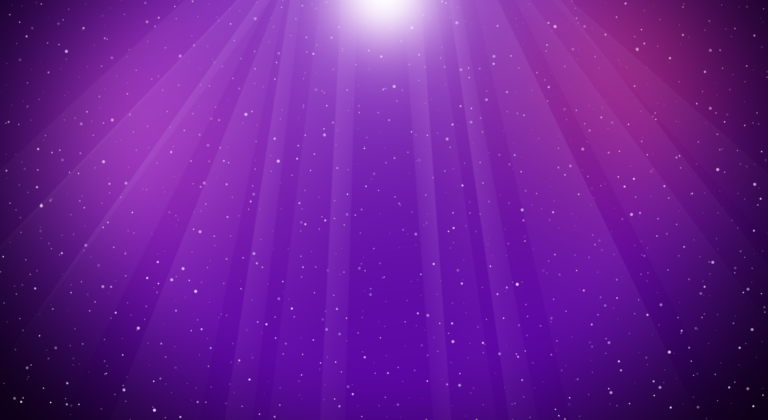
Write a WebGL 1 fragment shader that draws this background.

```glsl
precision highp float;

uniform vec2 u_resolution;

const vec3 VIOLET = vec3(0.35, 0.01, 0.64);
const vec3 ORCHID = vec3(0.60, 0.17, 0.71);
const vec3 MAGENTA = vec3(0.59, 0.11, 0.49);
const vec3 LILAC = vec3(0.77, 0.53, 0.90);
const vec3 NIGHT = vec3(0.05, 0.00, 0.09);
const vec3 STAR = vec3(0.97, 0.88, 1.00);

const vec2 LAMP = vec2(0.0, 1.02);
const vec2 ORCHID_POS = vec2(-0.58, 0.70);
const vec2 MAGENTA_POS = vec2(0.60, 0.85);
const vec2 VIGNETTE_POS = vec2(0.0, 0.62);
const vec2 VIGNETTE_SIZE = vec2(1.0, 0.85);
const float CLOUD_RADIUS = 0.36;
const float CORE_RADIUS = 0.12;
const float GLOW_FALLOFF = 4.0;
const float RAY_STRENGTH = 0.24;
const float RAY_BLUR = 0.003;
const float STAR_CELL = 0.115;
const float STAR_RADIUS = 0.0036;

float cloud(vec2 p, vec2 center) {
  vec2 q = (p - center) / CLOUD_RADIUS;
  return exp(-dot(q, q));
}

// Beam between two slanted edges, brightest along the outer one.
// Each edge is given as its x at the top and at the bottom.
float ray(vec2 p, vec2 outer, vec2 inner) {
  float start = mix(outer.y, outer.x, p.y);
  float width = mix(inner.y, inner.x, p.y) - start;
  float f = (p.x - start) / width;
  float blur = max(RAY_BLUR, 0.7 / u_resolution.y) / abs(width);
  float mask = smoothstep(-blur, blur, f) * smoothstep(-blur, blur, 1.0 - f);
  return mask * mix(1.0, 0.45, clamp(f, 0.0, 1.0));
}

float allRays(vec2 p) {
  // Left fan
  float light = 0.45 * ray(p, vec2(-0.474, -1.562), vec2(-0.343, -1.302));
  light += 0.75 * ray(p, vec2(-0.350, -1.314), vec2(-0.271, -1.007));
  light += 0.80 * ray(p, vec2(-0.300, -1.007), vec2(-0.271, -0.771));
  light += 0.70 * ray(p, vec2(-0.252, -0.652), vec2(-0.235, -0.440));
  light += 0.85 * ray(p, vec2(-0.224, -0.379), vec2(-0.198, -0.312));
  light += 0.40 * ray(p, vec2(-0.152, -0.274), vec2(-0.102, -0.152));
  light += ray(p, vec2(-0.102, -0.152), vec2(-0.064, -0.093));
  // Right fan
  light += ray(p, vec2(0.088, 0.160), vec2(0.045, 0.117));
  light += 0.35 * ray(p, vec2(0.124, 0.267), vec2(0.088, 0.160));
  light += 0.85 * ray(p, vec2(0.155, 0.298), vec2(0.181, 0.367));
  light += 0.65 * ray(p, vec2(0.271, 0.752), vec2(0.217, 0.443));
  light += 0.60 * ray(p, vec2(0.348, 1.086), vec2(0.312, 0.829));
  light += 0.45 * ray(p, vec2(0.421, 1.200), vec2(0.348, 1.086));
  light += 0.40 * ray(p, vec2(0.443, 1.586), vec2(0.400, 1.300));
  return light * mix(0.45, 1.0, smoothstep(0.0, 0.7, p.y));
}

vec3 hash3(vec2 cell) {
  vec3 h = fract(vec3(cell.xyx) * vec3(0.1031, 0.1030, 0.0973));
  h += dot(h, h.yxz + 33.33);
  return fract((h.xxy + h.yzz) * h.zyx);
}

// Jittered dots on three grids, from few large to many small.
float stars(vec2 p) {
  float pixel = 1.0 / u_resolution.y;
  float sum = 0.0;
  for (int i = 0; i < 3; i++) {
    float layer = float(i);
    float scale = pow(0.66, layer);
    vec2 grid = p / (STAR_CELL * scale) + 40.0 + 17.3 * layer;
    vec3 h = hash3(floor(grid));
    vec2 offset = fract(grid) - mix(vec2(0.08), vec2(0.92), h.xy);
    float dist = length(offset) * STAR_CELL * scale;
    float radius = STAR_RADIUS * scale * mix(0.6, 1.0, h.z);
    float dot01 = 1.0 - smoothstep(radius - pixel, radius + pixel, dist);
    sum += dot01 * mix(0.15, 0.95, h.z * h.z);
  }
  return min(sum, 1.0) * mix(1.0, 0.7, p.y);
}

void main() {
  vec2 p = (gl_FragCoord.xy - vec2(0.5 * u_resolution.x, 0.0)) / u_resolution.y;

  // Coloured haze
  vec3 color = mix(VIOLET, ORCHID, 0.95 * cloud(p, ORCHID_POS));
  color = mix(color, MAGENTA, 0.95 * cloud(p, MAGENTA_POS));

  // Lamp glow and beams
  float r = distance(p, LAMP);
  color = mix(color, LILAC, min(1.2 * exp(-GLOW_FALLOFF * r), 1.0));
  color = mix(color, LILAC, min(RAY_STRENGTH * allRays(p), 1.0));

  // Dark corners
  float edge = length((p - VIGNETTE_POS) / VIGNETTE_SIZE);
  color = mix(color, NIGHT, smoothstep(0.55, 1.2, edge));

  // Hot core and stars
  color = mix(color, vec3(1.0), exp(-r * r / (CORE_RADIUS * CORE_RADIUS)));
  color = mix(color, STAR, stars(p));
  gl_FragColor = vec4(color, 1.0);
}
```
